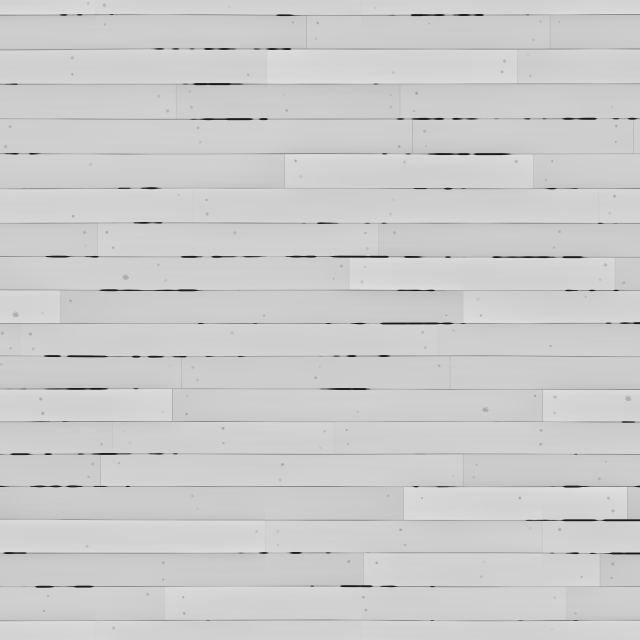
A WebGL 1 fragment shader for this texture map:

```glsl
precision highp float;

uniform vec2 u_resolution;

const float ROWS = 19.0;
const float FIRST_SEAM = 0.0272;      // distance of the first seam from the top
const float ROW_DRIFT = 0.0055;       // slow change of row height down the wall
const float SEAM_WOBBLE = 0.035;      // in rows
const float MIN_BOARD = 0.56;         // length of the longer board in each row
const float MAX_BOARD = 0.66;
const float BASE_TONE = 0.811;
const float TONE_RANGE = 0.018;
const float EDGE_GLOW = 0.062;        // light on proud edges, shade on sunken ones
const vec2 GLOW_REACH = vec2(0.045, 0.012);
const float SEAM_HALF_WIDTH = 0.0006;
const float GAP_HALF_WIDTH = 0.0015;
const float JOINT_HALF_WIDTH = 0.0004;
const float SEAM_TONE = 0.42;
const float GAP_TONE = 0.10;
const float JOINT_TONE = 0.58;
const float MARK_TONE = 0.54;
const float NAIL_INSET = 0.021;
const float GRAIN = 0.008;
const float TAU = 6.2831853;

float hash(vec2 p) {
  return fract(sin(dot(p, vec2(12.9898, 78.233))) * 43758.5453);
}

float noise(vec2 p) {
  vec2 i = floor(p);
  vec2 f = fract(p);
  f = f * f * (3.0 - 2.0 * f);
  return mix(mix(hash(i), hash(i + vec2(1.0, 0.0)), f.x),
             mix(hash(i + vec2(0.0, 1.0)), hash(i + vec2(1.0, 1.0)), f.x), f.y);
}

// Board index in its row, distance from its left end, board length
vec3 boardAt(float row, float x) {
  float along = fract(x - hash(vec2(row, 1.7)));
  float cut = mix(MIN_BOARD, MAX_BOARD, hash(vec2(row, 2.3)));
  float second = step(cut, along);
  return vec3(second, along - cut * second, mix(cut, 1.0 - cut, second));
}

float boardHeight(float row, float index) {
  float h = hash(vec2(row, index + 7.1));
  return h * h;
}

// Height along a row, blended across the joints
float softHeight(float row, float x) {
  float r = mod(row, ROWS);
  vec3 b = boardAt(r, x);
  float toEnd = min(b.y, b.z - b.y);
  return mix(boardHeight(r, 1.0 - b.x), boardHeight(r, b.x),
             smoothstep(-GLOW_REACH.x, GLOW_REACH.x, toEnd));
}

float coverage(float dist, float halfWidth, float px) {
  return clamp((halfWidth - dist) / px + 0.5, 0.0, 1.0);
}

// Nail pairs at both ends and the middle of a board, and a rare knot
float marks(vec3 board, float v, float row, float px) {
  vec2 seed = vec2(row + 0.37, board.x * 5.0);
  float mark = 0.0;
  for (int i = 0; i < 3; i++) {
    for (int j = 0; j < 2; j++) {
      vec2 id = seed + vec2(float(i) * 23.0, float(j) * 11.0 + 3.0);
      vec2 jitter = vec2(hash(id + 0.1), hash(id + 0.2)) - 0.5;
      vec2 nail = vec2(mix(NAIL_INSET, board.z - NAIL_INSET, float(i) * 0.5),
                       mix(0.27, 0.73, float(j))) + jitter * vec2(0.018, 0.16);
      float d = length((vec2(board.y, v) - nail) / vec2(1.0, ROWS));
      float radius = mix(0.0009, 0.0024, hash(id + 0.3));
      float strength = step(0.25, hash(id + 0.4)) * mix(0.15, 0.6, hash(id + 0.5));
      mark = max(mark, strength * (1.0 - smoothstep(radius * 0.4, radius + px, d)));
    }
  }
  vec2 knot = vec2(board.z * mix(0.15, 0.85, hash(seed + 0.6)), mix(0.2, 0.8, hash(seed + 0.7)));
  vec2 q = (vec2(board.y, v) - knot) / vec2(1.3, ROWS);
  float ragged = length(q) + 0.003 * (noise(q * 600.0 + 40.0) - 0.5);
  float present = step(0.82, hash(seed + 0.8));
  return max(mark, present * 0.5 * (1.0 - smoothstep(0.002, 0.005, ragged)));
}

void main() {
  vec2 p = gl_FragCoord.xy / u_resolution;
  float px = 1.0 / min(u_resolution.x, u_resolution.y);

  // Rows counted from the top
  float s = (1.0 - p.y - FIRST_SEAM) * ROWS;
  s += ROWS * ROW_DRIFT * cos(TAU * (s + 2.3) / ROWS);
  s += SEAM_WOBBLE * (noise(vec2(p.x * 4.0, s * 0.8 + 30.0)) - 0.5);
  float row = mod(floor(s), ROWS);
  float v = fract(s);
  vec3 board = boardAt(row, p.x);
  float height = softHeight(row, p.x);
  float ownHeight = boardHeight(row, board.x);
  float toEnd = min(board.y, board.z - board.y);

  // Board tone fades to the base away from its ends
  float ends = exp(-toEnd / 0.12);
  float tone = BASE_TONE + TONE_RANGE * (hash(vec2(row, board.x + 4.4)) - 0.5) * mix(0.6, 1.0, ends);

  // Edge shading against the neighbours
  float above = (height - softHeight(row - 1.0, p.x)) * exp(-v / (ROWS * GLOW_REACH.y));
  float below = (height - softHeight(row + 1.0, p.x)) * exp((v - 1.0) / (ROWS * GLOW_REACH.y));
  float side = (ownHeight - boardHeight(row, 1.0 - board.x)) * exp(-toEnd / GLOW_REACH.x);
  tone += EDGE_GLOW * (above + below + 0.6 * side);

  // Faint grain and stains
  tone += GRAIN * (noise(vec2(p.x * 7.0 + row * 3.1, s * 9.0)) - 0.5);
  tone += GRAIN * (noise(p * vec2(14.0, 30.0) + row) - 0.5);
  tone = mix(tone, MARK_TONE, marks(board, v, row, px));

  // End joints
  float jointWear = mix(0.1, 0.7, hash(vec2(row, 9.2)));
  tone = mix(tone, JOINT_TONE, jointWear * coverage(toEnd, JOINT_HALF_WIDTH, px));

  // Seams between rows, opening here and there into ragged dark gaps
  float seam = floor(s + 0.5);
  float seamId = mod(seam, ROWS);
  float seamDist = abs(s - seam) / ROWS;
  float wear = noise(vec2(p.x * 16.0, seamId * 5.0 + 60.0));
  tone = mix(tone, SEAM_TONE, mix(0.3, 0.95, wear) * coverage(seamDist, SEAM_HALF_WIDTH, px));
  float opening = 0.65 * noise(vec2(p.x * 9.0, seamId * 3.0 + 90.0))
                + 0.35 * noise(vec2(p.x * 80.0, seamId * 3.0 + 150.0));
  float open = smoothstep(0.60, 0.82, opening);
  float gap = coverage(seamDist, GAP_HALF_WIDTH * open, px) * smoothstep(0.0, 0.4, open);
  tone = mix(tone, GAP_TONE, gap);

  gl_FragColor = vec4(vec3(tone), 1.0);
}
```
